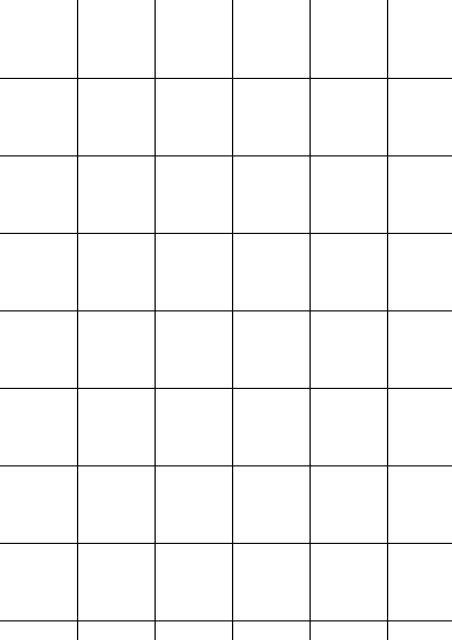
Give the GLSL for this pattern, as a Shadertoy shader.

```glsl
// Plain square grid: five upright and eight level black rules on white paper.
// Each rule's ink is its exact overlap with the pixel, so hairlines keep
// their weight at any size. Lengths are in units of the canvas height.

#define PITCH 0.12109
#define FIRST_RULE vec2(0.12125, 0.02985)
#define RULE_COUNT vec2(5.0, 8.0)
#define LINE_WIDTH vec2(0.00195, 0.00176)
#define PAPER_COLOUR vec3(1.0)
#define INK_COLOUR vec3(0.0)

// Signed offset from the nearest rule on each axis; the margins stay blank
vec2 offsetToRule(vec2 p) {
    vec2 fromFirst = p - FIRST_RULE;
    vec2 index = clamp(floor(fromFirst / PITCH + 0.5), vec2(0.0), RULE_COUNT - 1.0);
    return fromFirst - index * PITCH;
}

// Fraction of a pixel's width covered by a rule, per axis
vec2 ruleCoverage(vec2 offset, float pixel) {
    vec2 halfWidth = 0.5 * LINE_WIDTH;
    vec2 upper = clamp(offset + 0.5 * pixel, -halfWidth, halfWidth);
    vec2 lower = clamp(offset - 0.5 * pixel, -halfWidth, halfWidth);
    return (upper - lower) / pixel;
}

void mainImage(out vec4 fragColor, in vec2 fragCoord) {
    float pixel = 1.0 / iResolution.y;
    vec2 coverage = ruleCoverage(offsetToRule(fragCoord * pixel), pixel);

    // Union of the upright and level rules
    float ink = 1.0 - (1.0 - coverage.x) * (1.0 - coverage.y);
    fragColor = vec4(mix(PAPER_COLOUR, INK_COLOUR, ink), 1.0);
}
```
